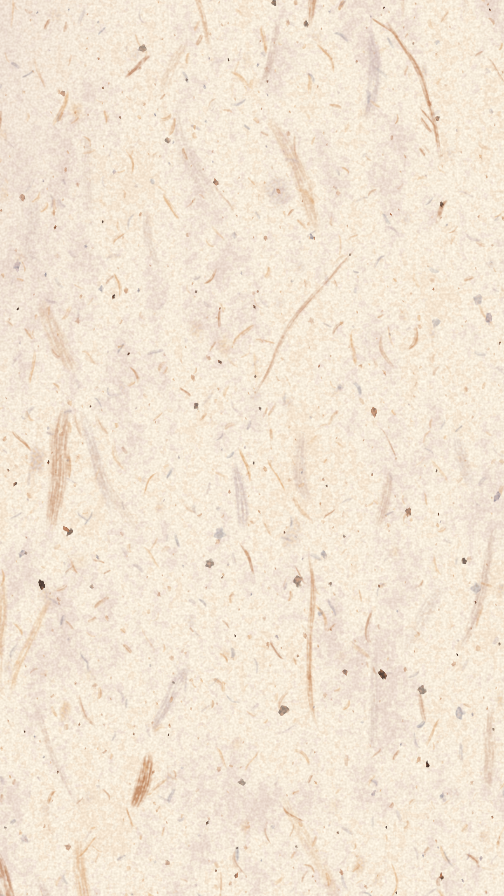
Reproduce this texture procedurally as a Shadertoy shader.

```glsl
const vec3 PAPER = vec3(0.974, 0.934, 0.867);
const vec3 WARM = vec3(0.957, 0.883, 0.795);
const vec3 ROSY = vec3(0.942, 0.880, 0.836);
const vec3 STRAW = vec3(0.87, 0.67, 0.47);
const vec3 BARK = vec3(0.68, 0.43, 0.29);
const vec3 LILAC = vec3(0.76, 0.67, 0.67);
const vec3 SLATE = vec3(0.47, 0.46, 0.53);
const vec3 UMBER = vec3(0.24, 0.16, 0.13);

vec3 hash3(vec2 p, float seed) {
    vec3 q = fract(vec3(p.xyx + seed * 7.31) * vec3(0.1031, 0.1030, 0.0973));
    q += dot(q, q.yxz + 33.33);
    return fract((q.xxy + q.yzz) * q.zyx);
}

float gradDot(vec2 cell, vec2 offset) {
    float a = 6.2832 * hash3(cell, 3.0).x;
    return dot(vec2(cos(a), sin(a)), offset);
}

// Gradient noise, roughly -0.7 to 0.7
float noise(vec2 p) {
    vec2 i = floor(p), f = fract(p), e = vec2(1, 0);
    vec2 u = f * f * f * (f * (f * 6.0 - 15.0) + 10.0);
    return mix(mix(gradDot(i, f), gradDot(i + e, f - e), u.x),
               mix(gradDot(i + e.yx, f - e.yx), gradDot(i + 1.0, f - 1.0), u.x), u.y);
}

float fbm(vec2 p) {
    return 0.6 * noise(p) + 0.36 * noise(p * 2.03 + 17.7) + 0.22 * noise(p * 4.1 + 53.3);
}

mat2 rotation(float a) {
    return mat2(cos(a), -sin(a), sin(a), cos(a));
}

// Scattered tapered fibres; spread is the largest turn away from vertical
vec3 addFibres(vec3 col, vec2 p, float scale, float density, float halfLen, float width,
               float spread, float bend, float opacity, vec3 tintA, vec3 tintB, float seed) {
    float px = 0.8 / iResolution.x;
    vec2 home = floor(p * scale);
    for (int k = 0; k < 9; k++) {
        vec2 cell = home + vec2(k % 3 - 1, k / 3 - 1);
        vec3 a = hash3(cell, seed), b = hash3(cell, seed + 11.0), c = hash3(cell, seed + 23.0);
        if (a.z > density) continue;
        vec2 d = rotation(spread * (2.0 * b.x - 1.0)) * (p - (cell + a.xy) / scale);
        float len = halfLen * mix(0.3, 1.0, b.y);
        float t = d.y / len;
        d.x += len * bend * ((2.0 * b.z - 1.0) * t * t + 0.2 * sin(t * 3.0 + 6.28 * c.x));
        float w = 0.5 * width * mix(0.4, 1.0, c.y) * sqrt(max(1.0 - t * t, 0.0));
        float body = 1.0 - smoothstep(-px, px + 0.8 * w, abs(d.x) - w);
        float ends = 1.0 - smoothstep(0.6, 1.0, abs(t));
        float streak = 0.75 + 1.1 * noise(vec2(d.x * 210.0, d.y * 20.0) + cell * 5.0);
        streak = clamp(streak + 0.6 * noise(p * 120.0), 0.0, 1.0);
        col = mix(col, mix(tintA, tintB, c.z * c.z), body * ends * streak * opacity * mix(0.4, 1.0, c.x));
    }
    return col;
}

// Scattered ragged specks, mostly small with a few large ones
vec3 addSpecks(vec3 col, vec2 p, float scale, float density, float minR, float maxR,
               float blur, float opacity, vec3 tintA, vec3 tintB, float seed) {
    float edge = 0.8 / iResolution.x + blur;
    vec2 home = floor(p * scale);
    for (int k = 0; k < 9; k++) {
        vec2 cell = home + vec2(k % 3 - 1, k / 3 - 1);
        vec3 a = hash3(cell, seed), b = hash3(cell, seed + 31.0);
        if (a.z > density) continue;
        vec2 d = rotation(1.2 * b.y - 0.6) * (p - (cell + a.xy) / scale);
        d.x *= mix(1.0, 1.9, b.z);
        float r = mix(minR, maxR, pow(b.x, 6.0));
        float dist = length(d) - r * (1.0 + 0.7 * noise(d / r + cell));
        float mask = 1.0 - smoothstep(-edge, edge, dist);
        float tone = clamp(fract(b.y * 7.0) + 1.2 * noise(p * 160.0), 0.0, 1.0);
        col = mix(col, mix(tintA, tintB, tone), mask * opacity * mix(0.45, 1.0, b.z));
    }
    return col;
}

// Pulp ground: broad clouds and fine two-tone mottling
vec3 paperGround(vec2 p) {
    float cloud = fbm(p * vec2(6.0, 3.0)) + 0.7 * fbm(p * vec2(19.0, 13.0) + 7.0);
    float warm = fbm(p * 72.0 + 9.0) + 0.8 * cloud;
    float rosy = fbm(p * 66.0 + 41.0) - 0.8 * cloud;
    vec3 col = mix(PAPER, WARM, 0.75 * smoothstep(0.07, 0.36, warm));
    col = mix(col, ROSY, 0.8 * smoothstep(0.07, 0.36, rosy));
    float corner = exp(-7.0 * p.x) * smoothstep(0.7, 1.8, p.y);
    col = mix(col, ROSY - 0.02, 0.6 * corner);
    return col + vec3(0.05, 0.07, 0.07) * min(cloud, 0.0);
}

void mainImage(out vec4 fragColor, in vec2 fragCoord) {
    vec2 p = fragCoord / iResolution.x;
    vec2 warped = p + 0.008 * vec2(noise(p * 9.0), noise(p * 9.0 + 30.0));
    vec3 col = paperGround(p);

    // Stains and pale buried fibres
    col = addSpecks(col, warped, 7.0, 0.5, 0.008, 0.030, 0.012, 0.42, LILAC, STRAW, 1.0);
    col = addFibres(col, warped, 5.0, 0.55, 0.14, 0.022, 0.6, 0.15, 0.50, LILAC, STRAW, 2.0);

    // Long strands and broad bark slivers
    col = addFibres(col, warped, 2.5, 0.50, 0.24, 0.008, 0.6, 0.25, 0.80, STRAW, BARK, 4.0);
    col = addFibres(col, warped, 4.0, 0.50, 0.17, 0.024, 0.35, 0.10, 0.90, STRAW, BARK, 5.0);

    // Short fibres
    col = addFibres(col, warped, 11.0, 0.45, 0.042, 0.0060, 0.9, 0.3, 0.72, STRAW, BARK, 6.0);
    col = addFibres(col, p, 23.0, 0.34, 0.016, 0.0055, 1.3, 0.3, 0.60, STRAW, BARK, 7.0);
    col = addFibres(col, p, 18.0, 0.30, 0.021, 0.0055, 1.3, 0.3, 0.50, LILAC, SLATE, 8.0);

    // Specks of bark and soot
    col = addSpecks(col, p, 26.0, 0.36, 0.0018, 0.006, 0.001, 0.65, STRAW, BARK, 9.0);
    col = addSpecks(col, p, 13.0, 0.32, 0.0022, 0.012, 0.001, 0.70, SLATE, LILAC, 10.0);
    col = addSpecks(col, p, 11.0, 0.42, 0.0025, 0.011, 0.0, 0.95, UMBER, BARK, 12.0);

    // Paper tooth over everything
    float tooth = 0.045 * noise(p * 125.0) + 0.065 * noise(p * 215.0 + 5.0);
    fragColor = vec4(clamp(col + tooth * vec3(0.8, 1.0, 1.1), 0.0, 1.0), 1.0);
}
```
